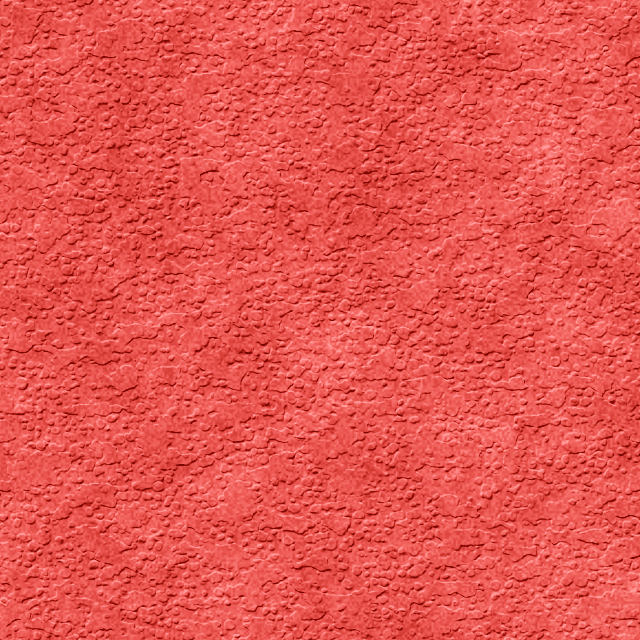
Reproduce this texture procedurally as a WebGL 1 fragment shader.

```glsl
precision highp float;
uniform vec2 u_resolution;

// Tones from deepest shadow to highlight
const vec3 DEEP  = vec3(0.53, 0.05, 0.03);
const vec3 DARK  = vec3(0.70, 0.13, 0.10);
const vec3 MID   = vec3(0.84, 0.24, 0.21);
const vec3 BASE  = vec3(0.92, 0.33, 0.31);
const vec3 LIGHT = vec3(0.96, 0.42, 0.40);
const vec3 PALE  = vec3(0.99, 0.55, 0.54);

const vec2  LIGHT_DIR = vec2(-0.42, 0.91);
const float LIGHT_STEP = 0.0012;
const float BASE_TONE = 3.2;
const float HIGHLIGHT = 2.1;
const float SHADOW = 3.5;

const float GRAIN_CELLS = 74.0;
const float GRAIN_MIN = 0.0036;
const float GRAIN_MAX = 0.0080;
const float GRAIN_SHRINK = 0.06;
const float BEVEL = 0.0018;
const float FUSE = 0.0012;

const vec2  PLATEAU_FREQ = vec2(30.0, 50.0);
const float PLATEAU_LEVEL = 0.56;
const float PLATEAU_SLOPE = 0.048;

const float WARP_FREQ = 110.0;
const float WARP_SIZE = 0.0042;
const vec2  MOTTLE_FREQ = vec2(8.0, 11.0);
const float BROAD_MOTTLE = 1.6;
const float SMALL_MOTTLE = 1.5;
const float SPECK_FREQ = 290.0;
const float SPECK = 2.0;

vec3 hash3(vec2 p) {
  vec3 q = fract(p.xyx * vec3(0.1031, 0.1030, 0.0973));
  q += dot(q, q.yxz + 33.33);
  return fract((q.xxy + q.yzz) * q.zyx);
}

float noise(vec2 p) {
  vec2 i = floor(p);
  vec2 f = fract(p);
  f = f * f * (3.0 - 2.0 * f);
  float low = mix(hash3(i).x, hash3(i + vec2(1.0, 0.0)).x, f.x);
  float high = mix(hash3(i + vec2(0.0, 1.0)).x, hash3(i + 1.0).x, f.x);
  return mix(low, high, f.y);
}

float fbm(vec2 p) {
  float sum = 0.0;
  float weight = 4.0 / 7.0;
  for (int i = 0; i < 3; i++) {
    sum += weight * noise(p);
    p = mat2(1.95, 0.35, -0.35, 1.95) * p + 17.3;
    weight *= 0.5;
  }
  return sum;
}

float smoothMax(float a, float b) {
  float h = max(FUSE - abs(a - b), 0.0) / FUSE;
  return max(a, b) + 0.25 * FUSE * h * h;
}

// Depth inside scattered round grains, negative outside;
// surplus grains shrink away where the density is low
float grains(vec2 p, float density, float seed) {
  vec2 cell = floor(p * GRAIN_CELLS);
  float depth = -0.01;
  for (int y = -1; y <= 1; y++) {
    for (int x = -1; x <= 1; x++) {
      vec2 id = cell + vec2(float(x), float(y));
      vec3 rnd = hash3(id + seed);
      vec2 center = (id + 0.1 + 0.8 * rnd.xy) / GRAIN_CELLS;
      float surplus = max(hash3(id + seed + 211.0).x - density, 0.0);
      float radius = mix(GRAIN_MIN, GRAIN_MAX, rnd.z * rnd.z);
      float d = radius - length((p - center) * vec2(0.92, 1.06));
      depth = smoothMax(depth, d - GRAIN_SHRINK * surplus);
    }
  }
  return depth;
}

float bevel(float depth) {
  return smoothstep(-BEVEL, BEVEL, depth);
}

// Flat-topped patches fused with grains, and a few grains on top
float relief(vec2 p) {
  vec2 warp = vec2(noise(p * WARP_FREQ), noise(p * WARP_FREQ + 53.7)) - 0.5;
  vec2 q = p + WARP_SIZE * warp;
  float density = mix(0.3, 0.95, noise(p * 15.0 + 4.1));
  float plateau = (fbm(q * PLATEAU_FREQ + 9.0) - PLATEAU_LEVEL) * PLATEAU_SLOPE;
  float lower = smoothMax(grains(q, density, 31.0), plateau);
  float upper = grains(q, 0.4 * density, 97.0);
  return bevel(lower) + 0.55 * bevel(upper);
}

vec3 ramp(float tone) {
  vec3 c = mix(DEEP, DARK, clamp(tone, -0.3, 1.0));
  c = mix(c, MID, clamp(tone - 1.0, 0.0, 1.0));
  c = mix(c, BASE, clamp(tone - 2.0, 0.0, 1.0));
  c = mix(c, LIGHT, clamp(tone - 3.0, 0.0, 1.0));
  return mix(c, PALE, clamp(tone - 4.0, 0.0, 1.4));
}

void main() {
  vec2 p = gl_FragCoord.xy / min(u_resolution.x, u_resolution.y);

  // Slope toward the light; shadows bite harder than highlights
  vec2 offset = LIGHT_DIR * LIGHT_STEP;
  float slope = relief(p - offset) - relief(p + offset);
  float tone = BASE_TONE + slope * (slope > 0.0 ? HIGHLIGHT : SHADOW);

  // Broad stains and fine surface specks
  tone += BROAD_MOTTLE * (fbm(p * MOTTLE_FREQ + 3.0) - 0.5);
  tone += SMALL_MOTTLE * (fbm(p * 38.0 + 71.0) - 0.5);
  tone += SPECK * (noise(p * SPECK_FREQ) - 0.5);

  gl_FragColor = vec4(ramp(tone), 1.0);
}
```
